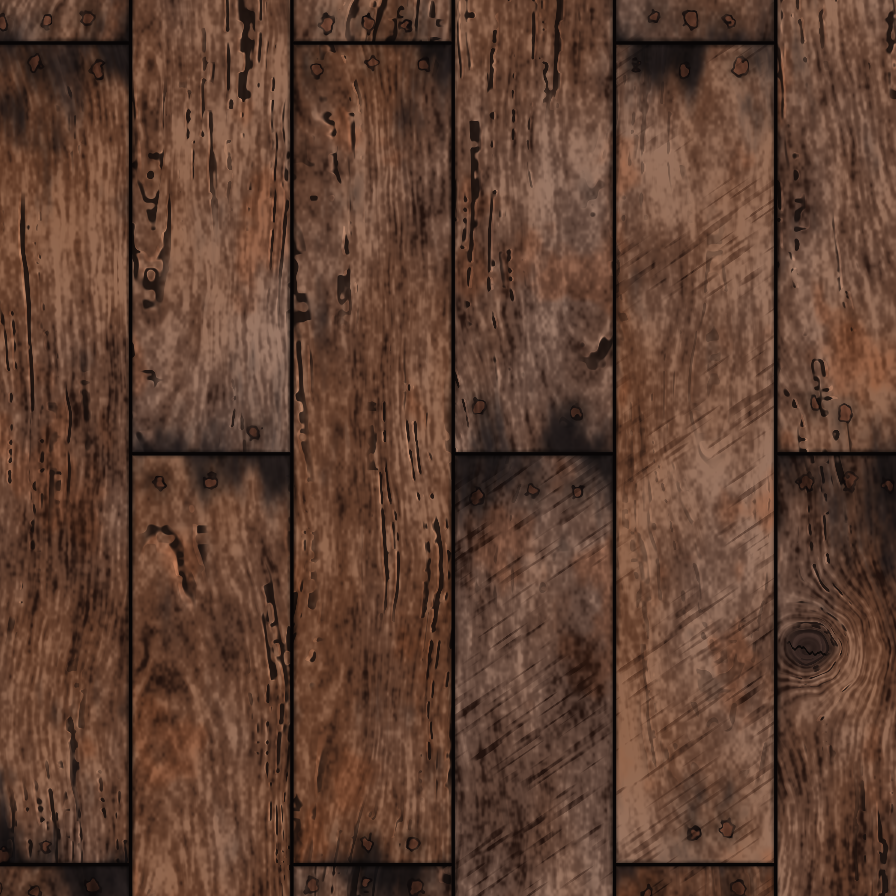
This texture is drawn by a three.js fragment shader. Its source:

```glsl
varying vec2 vUv;

const vec2 PLANK = vec2(0.18, 0.917);

float hash(vec2 p) {
  p = fract(p * vec2(0.1031, 0.1137));
  p += dot(p, p.yx + 33.33);
  return fract((p.x + p.y) * p.x * 47.3);
}

float noise(vec2 p) {
  vec2 i = floor(p), f = fract(p);
  f = f * f * (3.0 - 2.0 * f);
  return mix(mix(hash(i), hash(i + vec2(1.0, 0.0)), f.x),
             mix(hash(i + vec2(0.0, 1.0)), hash(i + 1.0), f.x), f.y);
}

float fbm(vec2 p) {
  float sum = 0.0, amp = 0.533;
  for (int i = 0; i < 4; i++) {
    sum += amp * noise(p);
    p = p * 2.03 + 17.7;
    amp *= 0.5;
  }
  return sum;
}

void main() {
  // Staggered planks: id per plank, q inside it in canvas units
  float column = vUv.x / PLANK.x + 0.19;
  float row = (vUv.y - 0.035) / PLANK.y - 0.5 * mod(floor(column), 2.0);
  vec2 id = floor(vec2(column, row));
  vec2 q = fract(vec2(column, row)) * PLANK;
  vec2 seed = id * vec2(37.0, 71.0) + 300.0;
  bool sawn = id.x == 4.0 || id == vec2(3.0, -1.0);

  // Grain field: long ovals around a random heart, warped by noise
  vec2 heart = vec2(mix(-0.05, 0.17, hash(seed)), mix(0.15, 0.75, hash(seed + 5.0)));
  float grain = length((q - heart) * vec2(1.0, 0.15));
  grain += 0.03 * noise(q * vec2(14.0, 6.0) + seed) + 0.004 * noise(q * vec2(70.0, 32.0) + seed);

  // One knot bends the grain into rings
  float knot = 1.0;
  if (id == vec2(5.0, -1.0)) {
    knot = length((q - vec2(0.036, 0.7)) * vec2(1.0, 1.15));
    knot += 0.008 * (noise(q * 60.0) - 0.5);
    grain = mix(grain, knot, exp(-knot * knot * 150.0));
  }

  // Wood tone from blotches, fibres, growth lines, scratches and grit
  float blotch = fbm(q * vec2(14.0, 9.0) + seed);
  float fibre = fbm(vec2(grain * 110.0, q.y * 14.0) + seed);
  float rings = sin(grain * 700.0 + 5.0 * noise(q * vec2(50.0, 20.0) + seed));
  float scratch = noise(vec2(grain * 310.0, q.y * 48.0) + seed) - 0.5;
  float grit = noise(q * vec2(300.0, 210.0) + seed) + noise(q * vec2(160.0, 110.0) + seed + 7.0) - 1.0;
  float tone = 0.61 + 0.06 * cos(2.094 * (id.x - 1.0)) + 0.07 * min(id.y, 0.0);
  tone += 0.75 * (blotch - 0.5) + 0.55 * (fibre - 0.5) + 0.24 * grit;
  tone += scratch * (sawn ? 0.14 : 0.3);
  tone += rings * (sawn ? 0.02 : 0.1) * smoothstep(0.2, 0.7, noise(q * vec2(18.0, 8.0) + seed + 9.0));

  // Fine slanted saw marks
  if (sawn) {
    vec2 cut = vec2(dot(q, vec2(-0.57, 0.82)), dot(q, vec2(0.82, 0.57)));
    float marks = noise(cut * vec2(280.0, 22.0) + seed);
    tone -= 0.26 * smoothstep(0.62, 0.88, marks) * smoothstep(0.3, 0.6, noise(q * 15.0 + seed)) - 0.02;
  }

  // Weathering shifts warm brown to grey brown
  float grey = smoothstep(0.25, 0.75, 0.5 * hash(seed + 2.0) + 0.6 * fbm(q * vec2(9.0, 4.0) + seed + 40.0));
  vec3 midBrown = mix(vec3(0.37, 0.225, 0.15), vec3(0.375, 0.275, 0.23), grey);
  vec3 lightBrown = mix(vec3(0.56, 0.39, 0.29), vec3(0.6, 0.47, 0.4), grey);
  vec3 color = mix(vec3(0.13, 0.07, 0.05), midBrown, smoothstep(0.0, 0.52, tone));
  color = mix(color, lightBrown, smoothstep(0.45, 0.95, tone));

  // Faint rust patches
  float rust = smoothstep(0.62, 0.76, fbm(q * vec2(15.0, 10.0) + seed + 80.0));
  color = mix(color, vec3(0.45, 0.22, 0.11) * (0.4 + tone), 0.3 * rust);

  // Thin broken cracks with a lit rim
  vec2 crackAt = vec2(grain * 230.0, q.y * 15.0 + 2.0 * noise(q * 90.0)) + seed + 20.0;
  float worn = smoothstep(0.42, 0.68, noise(q * vec2(18.0, 6.0) + seed + 60.0)) * (sawn ? 0.25 : 0.85);
  float crack = smoothstep(0.7, 0.84, noise(crackAt));
  float rim = smoothstep(0.7, 0.84, noise(crackAt + vec2(0.5, 0.0)));
  color *= 1.0 + 0.3 * worn * rim * (1.0 - crack);
  color = mix(color, vec3(0.08, 0.05, 0.04), crack * worn);

  // Knot core with a ragged split
  color = mix(color, vec3(0.16, 0.11, 0.1) * (0.5 + fibre), 0.85 * (1.0 - smoothstep(0.014, 0.04, knot)));
  float split = abs(q.y - 0.7 - 0.025 * (fbm(vec2(q.x * 80.0, 3.0)) - 0.5));
  color *= 1.0 - 0.75 * (1.0 - smoothstep(0.0006, 0.002, split)) * (1.0 - smoothstep(0.018, 0.028, knot));

  // Patchy blue-black stains gathering at the plank ends
  float ends = exp(-(PLANK.y - q.y) * 10.0) + 0.85 * exp(-q.y * 15.0);
  float patches = fbm(q * vec2(24.0, 11.0) + seed + 120.0) + 0.25 * (fibre - 0.5);
  float stain = smoothstep(0.64, 1.08, 0.5 * ends + 0.95 * patches);
  color = mix(color, vec3(0.085, 0.07, 0.073) * (0.4 + 1.2 * fibre), 0.88 * stain);

  // Up to three ragged rusty nails at each end
  for (int i = 0; i < 6; i++) {
    float k = mod(float(i), 3.0), top = step(2.5, float(i));
    vec2 nailSeed = seed + float(i) * 7.0;
    float shown = step(0.2, hash(nailSeed + 6.0));
    float inset = mix(0.015, 0.05, hash(seed + top * 11.0)) + 0.012 * (hash(nailSeed) - 0.5);
    vec2 nail = vec2(0.032 + 0.052 * k + 0.024 * (hash(nailSeed + 3.0) - 0.5), mix(inset, PLANK.y - inset, top));
    float d = length((q - nail) * vec2(1.0, 0.85)) + 0.006 * (noise(q * 210.0 + seed) - 0.5);
    float radius = mix(0.004, 0.008, hash(nailSeed + 4.0));
    float ring = (1.0 - smoothstep(0.0006, 0.0022, abs(d - radius))) * (0.35 + 0.6 * noise(q * 130.0 + seed));
    color *= 1.0 - 0.35 * shown * exp(-d * d * 4000.0);
    color = mix(color, vec3(0.36, 0.2, 0.14) * (0.4 + tone), 0.6 * shown * (1.0 - smoothstep(radius - 0.002, radius, d)));
    color = mix(color, vec3(0.05, 0.03, 0.03), shown * ring);
  }

  // Worn edges and crisp black seams
  vec2 border = min(q, PLANK - q);
  float edge = min(border.x, border.y);
  color *= mix(0.6, 1.0, smoothstep(0.001, 0.007, edge + 0.005 * (fibre - 0.5)));
  color = mix(vec3(0.03, 0.02, 0.02), color, smoothstep(0.0012, 0.0026, edge));
  gl_FragColor = vec4(color, 1.0);
}
```
